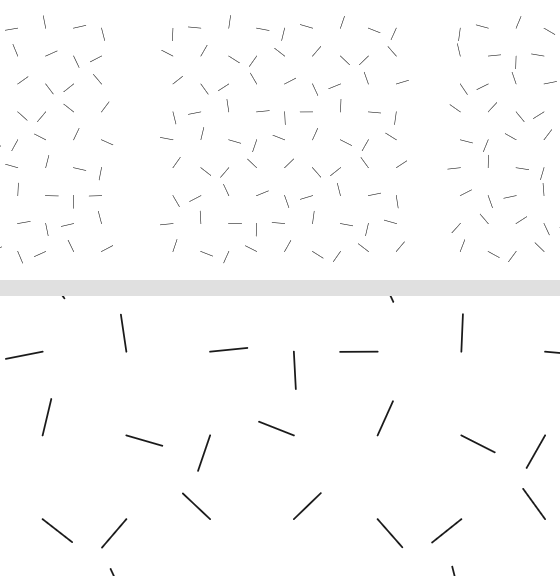
Top, the full canvas; bottom, a detail of the centre.
Write a Shadertoy shader that draws this pattern.

```glsl
const vec3 PAPER = vec3(1.0);
const vec3 INK = vec3(0.1);

// Lengths are fractions of the canvas height.
const float SPACING = 0.0997;
const float DASH_LENGTH = 0.0445;
const float HALF_WIDTH = 0.00105;
const float TOP_MARGIN = 0.1005;
const float LAST_INDEX = 8.0;      // nine columns and nine rows per panel

// Per panel: left edge, and degrees turned clockwise per column and per row.
const int PANELS = 3;
const float PANEL_LEFT[PANELS] = float[](-0.435, 0.6177, 1.6438);
const vec2 PANEL_TURN[PANELS] = vec2[](
    vec2(88.4, 77.1), vec2(92.7, 114.5), vec2(97.6, 159.2));

float segmentDistance(vec2 p, vec2 end) {
    return length(p - end * clamp(dot(p, end) / dot(end, end), 0.0, 1.0));
}

// Share of a pixel-wide window covered by a thin stroke.
float strokeCoverage(float d, float pixel) {
    float overlap = min(d + HALF_WIDTH, 0.5 * pixel) - max(d - HALF_WIDTH, -0.5 * pixel);
    return clamp(overlap / pixel, 0.0, 1.0);
}

// Each dash pivots on its grid point and stays within half a cell of it.
float panelDistance(vec2 p, vec2 origin, vec2 turn) {
    vec2 local = p - origin;
    vec2 cell = clamp(floor(local / SPACING + 0.5), 0.0, LAST_INDEX);
    float angle = radians(dot(turn, cell + vec2(1.0, 0.0)));
    vec2 tip = DASH_LENGTH * vec2(cos(angle), sin(angle));
    return segmentDistance(local - cell * SPACING, tip);
}

void mainImage(out vec4 fragColor, in vec2 fragCoord) {
    float pixel = 1.0 / iResolution.y;
    vec2 p = fragCoord * pixel;
    p.y = 1.0 - p.y;               // rows count downwards

    float d = 1.0;
    for (int i = 0; i < PANELS; i++) {
        d = min(d, panelDistance(p, vec2(PANEL_LEFT[i], TOP_MARGIN), PANEL_TURN[i]));
    }

    fragColor = vec4(mix(PAPER, INK, strokeCoverage(d, pixel)), 1.0);
}
```
